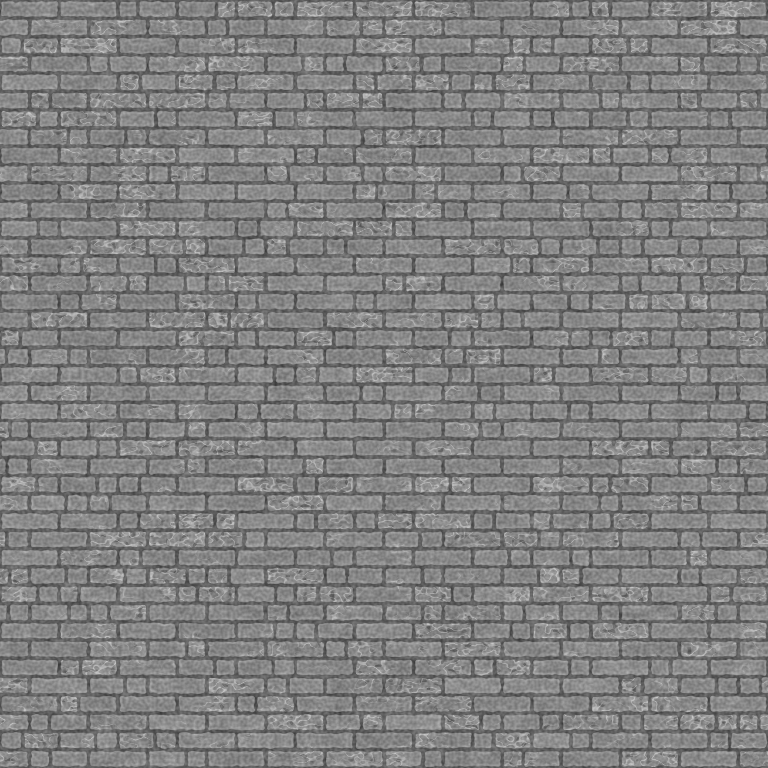
A Shadertoy shader for this texture map:

```glsl
// Weathered grey brick wall in running bond, with cut bricks, ragged edges and flaking faces.
#define COLS 13.0          // whole bricks across
#define ROWS 42.0          // courses up
#define JOINT 0.19         // mortar width, in course heights
#define CORNER 0.10        // corner rounding, in course heights
#define RAGGED 0.11        // edge roughness, in course heights
#define CUT_CHANCE 0.45    // share of bricks cut in two
#define CUT_PLACE 0.36     // where the cut falls along a brick
#define BRICK_TONE 0.53
#define MORTAR_TONE 0.375
#define FLAKE_LIGHT 0.17
#define PIT_DARK 0.20
#define GRAIN 0.13

float hash(vec2 cell, float seed) {
    uvec3 q = uvec3(ivec3(cell, seed) + 64) * uvec3(1597u, 3571u, 7919u);
    uint h = (q.x ^ (q.y << 8) ^ (q.z << 15)) * 73939u;
    h = (h ^ (h >> 15)) * 40503u;
    h = (h ^ (h >> 13)) * 69069u;
    return float((h ^ (h >> 16)) & 65535u) / 65535.0;
}

vec2 gradient(vec2 cell, vec2 period, float seed) {
    float angle = 6.28318 * hash(mod(cell, period), seed);
    return vec2(cos(angle), sin(angle));
}

// Gradient noise that wraps over the canvas after "period" cells.
float noise(vec2 uv, vec2 period, float seed) {
    vec2 p = uv * period, i = floor(p), f = p - i;
    vec2 u = f * f * f * (f * (f * 6.0 - 15.0) + 10.0);
    vec2 e = vec2(1.0, 0.0);
    float a = dot(gradient(i, period, seed), f);
    float b = dot(gradient(i + e.xy, period, seed), f - e.xy);
    float c = dot(gradient(i + e.yx, period, seed), f - e.yx);
    float d = dot(gradient(i + e.xx, period, seed), f - e.xx);
    return mix(mix(a, b, u.x), mix(c, d, u.x), u.y);
}

float roundedBox(vec2 p, vec2 halfSize, float radius) {
    vec2 q = abs(p) - halfSize + radius;
    return length(max(q, 0.0)) + min(max(q.x, q.y), 0.0) - radius;
}

// Signed distance to the brick in course heights; also returns its wrapped id.
float brickDistance(vec2 uv, out vec2 id) {
    vec2 p = uv * vec2(COLS, ROWS);
    float row = floor(p.y);
    p.x += 0.5 * mod(row + 1.0, 2.0);
    vec2 f = fract(p);
    id = vec2(2.0 * mod(floor(p.x), COLS), mod(row, ROWS));

    // Cut some bricks into a long and a short piece.
    vec2 span = vec2(0.0, 1.0);
    if (hash(id, 1.0) < CUT_CHANCE) {
        float cut = hash(id, 2.0) < 0.5 ? CUT_PLACE : 1.0 - CUT_PLACE;
        cut += 0.06 * (hash(id, 3.0) - 0.5);
        bool second = f.x > cut;
        span = second ? vec2(cut, 1.0) : vec2(0.0, cut);
        id.x += second ? 1.0 : 0.0;
    }
    float aspect = ROWS / COLS;
    vec2 local = vec2((f.x - 0.5 * (span.x + span.y)) * aspect, f.y - 0.5);
    vec2 halfSize = 0.5 * vec2((span.y - span.x) * aspect, 1.0) - 0.5 * JOINT;
    return roundedBox(local, halfSize, CORNER);
}

void mainImage(out vec4 fragColor, in vec2 fragCoord) {
    vec2 uv = fragCoord / iResolution.xy;
    float soft = 0.8 * ROWS / iResolution.y;

    float broad = noise(uv, vec2(26.0, 42.0), 11.0);
    float medium = noise(uv, vec2(74.0, 98.0), 12.0);
    float small = noise(uv, vec2(138.0, 166.0), 13.0);
    float grain = noise(uv, vec2(227.0, 233.0), 14.0);

    // Brick outline, chipped along its edges
    vec2 id;
    float d = brickDistance(uv, id);
    d += RAGGED * (0.6 * medium + 0.6 * small);
    float brick = 1.0 - smoothstep(-soft, soft, d);

    // Face: tone per brick, soft mottling and a worn light rim
    float face = BRICK_TONE + 0.035 * (hash(id, 4.0) - 0.5);
    face += 0.045 * broad + 0.05 * medium + GRAIN * grain;
    face += 0.05 * smoothstep(-0.19, -0.07, d);

    // Wear: thin pale flake outlines and dark pits on some bricks
    float wear = smoothstep(0.45, 0.95, hash(id, 5.0) + 0.8 * broad);
    float vein = noise(uv, vec2(62.0, 106.0), 15.0) + 0.35 * small;
    float flake = 1.0 - smoothstep(0.02, 0.13, abs(vein));
    float pit = smoothstep(0.16, 0.42, noise(uv, vec2(112.0, 154.0), 16.0) + 0.3 * grain);
    face += FLAKE_LIGHT * flake * mix(0.08, 0.8, wear);
    face -= PIT_DARK * pit * mix(0.12, 0.8, wear);

    // Mortar: grainy, stained, darkest beside the bricks
    float mortar = MORTAR_TONE + 0.11 * broad + 0.10 * medium + GRAIN * grain;
    mortar -= 0.035 * (1.0 - smoothstep(0.0, 0.07, d));

    fragColor = vec4(vec3(clamp(mix(mortar, face, brick), 0.0, 1.0)), 1.0);
}
```
